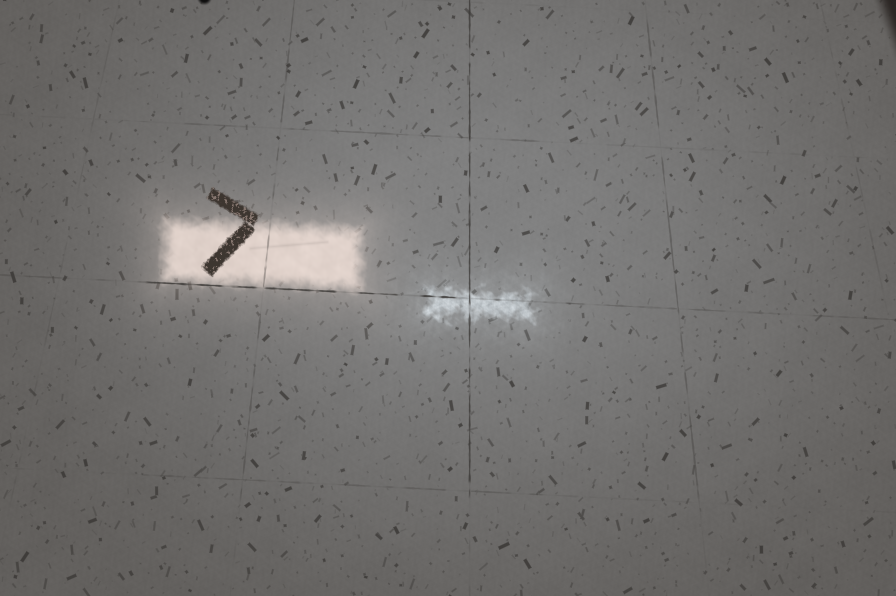
Give the GLSL for this texture, as a Shadertoy shader.

```glsl
// Speckled grey vinyl floor tiles with two light reflections and a worn tape chevron.

const vec3 FLOOR_LIT   = vec3(0.50, 0.50, 0.50);
const vec3 FLOOR_SHADE = vec3(0.385, 0.375, 0.365);
const vec3 FLECK_DARK  = vec3(0.20, 0.19, 0.18);
const vec3 SEAM_DARK   = vec3(0.23, 0.22, 0.21);
const vec3 WARM_GLARE  = vec3(0.90, 0.84, 0.81);
const vec3 COOL_GLARE  = vec3(0.80, 0.83, 0.85);
const vec3 TAPE_DARK   = vec3(0.24, 0.21, 0.19);
const vec3 TAPE_WORN   = vec3(0.52, 0.46, 0.43);

vec2 hash2(vec2 p) {
    vec3 q = fract(vec3(p.xyx) * vec3(0.1031, 0.1030, 0.0973));
    q += dot(q, q.yzx + 33.33);
    return fract((q.xx + q.yz) * q.zy);
}

mat2 rotation(float a) {
    return mat2(cos(a), sin(a), -sin(a), cos(a));
}

// Smooth mottling in -1..1 from layered, mutually bent sines
float mottle(vec2 p) {
    float sum = 0.0, gain = 0.5;
    for (int i = 0; i < 4; i++) {
        p = rotation(1.1) * p * 1.6 + 2.3;
        sum += gain * sin(p.x + 1.7 * sin(p.y)) * cos(p.y + sin(p.x * 0.7));
        gain *= 0.7;
    }
    return sum;
}

float boxDistance(vec2 p, vec2 halfSize) {
    vec2 d = abs(p) - halfSize;
    return length(max(d, 0.0)) + min(max(d.x, d.y), 0.0);
}

// Flat-ended bar between two points
float barDistance(vec2 p, vec2 a, vec2 b, float halfWidth) {
    vec2 dir = normalize(b - a), q = p - 0.5 * (a + b);
    vec2 local = vec2(dot(q, dir), dot(q, vec2(-dir.y, dir.x)));
    return boxDistance(local, vec2(0.5 * length(b - a), halfWidth));
}

float coverage(float d, float soft) {
    return 1.0 - smoothstep(-soft, soft, d);
}

// Scattered elongated chips, one candidate per jittered cell
float flecks(vec2 p, float cell, float density, float size, float aa) {
    vec2 home = floor(p / cell);
    float mask = 0.0;
    for (int y = -1; y <= 1; y++)
    for (int x = -1; x <= 1; x++) {
        vec2 id = home + vec2(x, y);
        vec2 spot = hash2(id + 17.0), kind = hash2(id + 71.0), form = hash2(id + 133.0);
        vec2 q = rotation((form.x - 0.4) * 2.2) * (p - (id + spot) * cell);
        vec2 halfSize = size * vec2(0.22 + 0.22 * form.y, 0.3 + 1.2 * kind.y * kind.y);
        float ink = step(kind.x, density) * mix(0.35, 1.0, form.y);
        mask = max(mask, ink * coverage(boxDistance(q, halfSize), aa));
    }
    return mask;
}

// Dark joints of the tile grid in gentle perspective, broken along their length
float seams(vec2 p, float aa) {
    float depth = 1.0 - p.y;
    float side = p.x - 0.788;
    float scaleX = 0.294 + 0.108 * depth;
    float scaleY = 0.294 + 0.108 * (depth - 0.05 * side);
    vec2 grid = vec2(side / scaleX, (1.0 / scaleY - 2.873) / 0.262);
    vec2 id = floor(grid + 0.5);
    vec2 dist = abs(grid - id) * vec2(scaleX, 2.43 * scaleY * scaleY);
    dist += 0.0008 * mottle(p * 60.0);

    vec2 strength = vec2(0.8, 0.85) * exp2(-vec2(1.1, 1.5) * abs(id));
    strength.x *= mix(0.25, 1.0, smoothstep(0.15, 0.18, p.y));
    strength.y *= mix(1.0, 0.35, smoothstep(0.13, 0.22, abs(side + 0.2) - 0.18));
    vec2 wear = vec2(mottle(vec2(id.x * 9.0, p.y * 24.0)), mottle(vec2(p.x * 22.0, id.y * 9.0)));
    strength *= mix(vec2(0.2), vec2(1.0), smoothstep(-0.25, 0.2, wear));
    vec2 line = strength * (1.0 - smoothstep(vec2(0.0), vec2(0.0012 + aa), dist));
    return max(line.x, line.y);
}

// Reflection strength: bright patch plus a wide halo
float glare(vec2 p, vec2 center, vec2 halfSize, float soft, float rough) {
    vec2 q = p - center;
    q.y += 0.05 * q.x;
    float d = boxDistance(q, halfSize) + rough * mottle(p * 55.0);
    return max(coverage(d, soft), 0.32 * exp(-max(d, 0.0) * 24.0));
}

void mainImage(out vec4 fragColor, in vec2 fragCoord) {
    vec2 p = fragCoord / iResolution.y;
    float aa = 0.8 / iResolution.y;

    // Floor shading and fine grain
    float falloff = length((p - vec2(0.80, 0.62)) * vec2(0.9, 1.1));
    vec3 color = mix(FLOOR_LIT, FLOOR_SHADE, smoothstep(0.05, 0.9, falloff));
    color += 0.007 * mottle(p * 14.0) + 0.010 * mottle(p * 150.0);

    // Chips, large and small
    float chips = 0.75 * flecks(p, 0.034, 0.62, 0.0065, aa);
    chips = max(chips, 0.42 * flecks(p + 3.7, 0.019, 0.5, 0.0036, aa));
    color = mix(color, FLECK_DARK, chips);

    // Reflections
    float warm = glare(p, vec2(0.441, 0.573), vec2(0.168, 0.053), 0.024, 0.006);
    float cool = glare(p, vec2(0.804, 0.488), vec2(0.088, 0.020), 0.020, 0.016);
    color = mix(color, WARM_GLARE + 0.025 * mottle(p * 40.0), warm * 0.95);
    color = mix(color, COOL_GLARE + 0.09 * mottle(p * 110.0), cool * 0.85);
    float streak = barDistance(p, vec2(0.42, 0.583), vec2(0.55, 0.594), 0.001);
    color *= 1.0 - 0.10 * coverage(streak, 0.004);

    color = mix(color, SEAM_DARK, seams(p, aa));

    // Worn tape chevron
    float tape = min(barDistance(p, vec2(0.352, 0.676), vec2(0.430, 0.630), 0.010),
                     barDistance(p, vec2(0.420, 0.622), vec2(0.347, 0.545), 0.011));
    tape += 0.0025 * mottle(p * 130.0);
    float scuff = smoothstep(0.05, 0.65, mottle(p * 170.0));
    color = mix(color, mix(TAPE_DARK, TAPE_WORN, scuff), coverage(tape, 0.0015 + aa));

    // Dark objects cut off by the border
    float corner = dot(p - vec2(1.475, 1.0), normalize(vec2(1.0, 0.36)));
    color = mix(color, vec3(0.13, 0.11, 0.10), 0.85 * smoothstep(-0.012, 0.018, corner));
    color = mix(color, vec3(0.06), coverage(length(p - vec2(0.343, 1.004)) - 0.010, 0.004));

    fragColor = vec4(clamp(color, 0.0, 1.0), 1.0);
}
```
